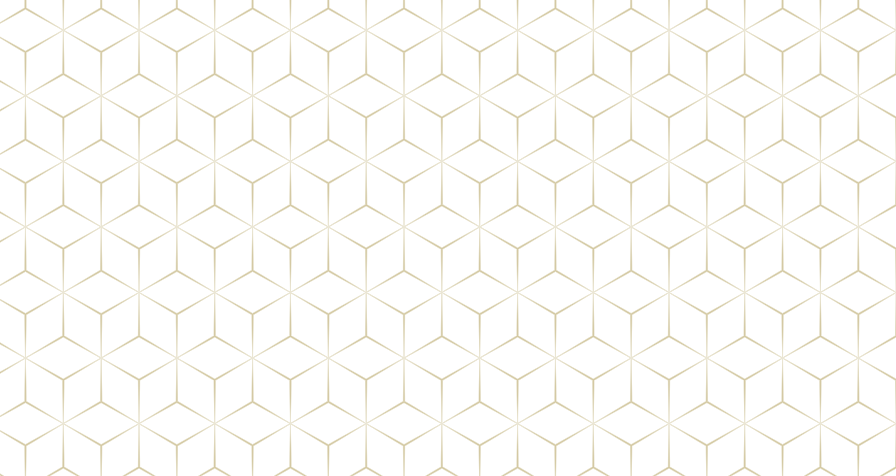
Write a Shadertoy shader that draws this pattern.

```glsl
// Pale gold rhombus tiling that reads as stacked cubes, on white.
// Each hexagonal cell holds six spokes, folded into one by symmetry;
// a spoke is thin at the cell centre and swells toward the cell corner.

// Offset from the nearest point of a triangular lattice with unit spacing.
vec2 hexCell(vec2 p) {
    vec2 period = vec2(1.0, sqrt(3.0));
    vec2 a = mod(p + 0.5 * period, period) - 0.5 * period;
    vec2 b = mod(p, period) - 0.5 * period;
    return dot(a, a) < dot(b, b) ? a : b;
}

// Maps the six spokes onto one: x runs along it, y is the distance from it.
vec2 foldToSpoke(vec2 q) {
    q = abs(q);
    vec2 mirror = vec2(0.8660254, -0.5);
    q -= 2.0 * min(dot(q, mirror), 0.0) * mirror;
    vec2 axis = vec2(0.8660254, 0.5);
    return vec2(dot(q, axis), abs(dot(q, vec2(-axis.y, axis.x))));
}

// Share of a filter window, centred at distance d, that the line covers.
float lineCoverage(float d, float halfWidth, float window) {
    float near = max(d - 0.5 * window, -halfWidth);
    float far = min(d + 0.5 * window, halfWidth);
    return clamp((far - near) / window, 0.0, 1.0);
}

void mainImage(out vec4 fragColor, in vec2 fragCoord) {
    // One unit is the spacing between cell centres.
    float spacing = 0.0845 * iResolution.x;
    vec2 p = (fragCoord - vec2(0.3664, 0.278) * iResolution.x) / spacing;

    // Tapered spoke, widest where three cells meet.
    vec2 spoke = foldToSpoke(hexCell(p));
    float halfWidth = mix(0.0042, 0.0122, smoothstep(0.0, 0.577, spoke.x));
    float ink = lineCoverage(spoke.y, halfWidth, 1.35 / spacing);

    vec3 gold = vec3(0.83, 0.79, 0.64);
    fragColor = vec4(mix(vec3(1.0), gold, ink), 1.0);
}
```
